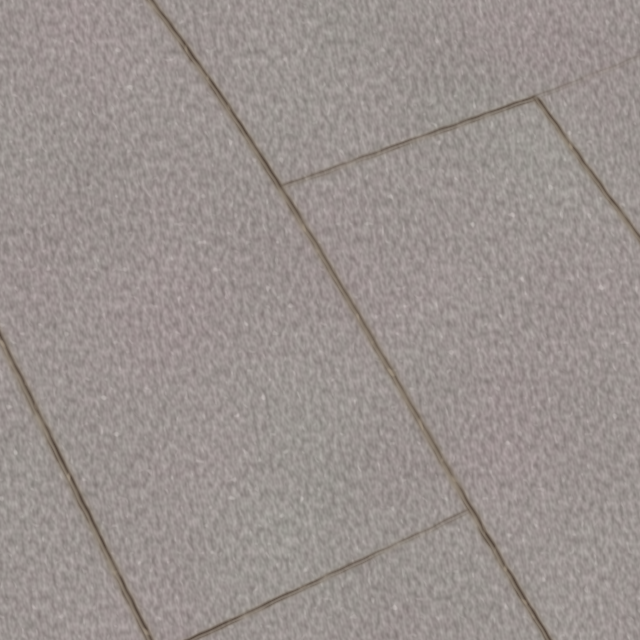
This texture is drawn by a WebGL 2 fragment shader. Its source:

```glsl
#version 300 es
precision highp float;
// Granite paving slabs seen at a slant: three fanning long joints and staggered
// cross joints, laid over a fine streaked grain. Joints are distance functions;
// grain, soft patches and joint wear come from gradient noise.

uniform vec2 u_resolution;
out vec4 fragColor;

const vec3 STONE = vec3(0.604, 0.573, 0.562);
const vec3 SAND  = vec3(0.55, 0.50, 0.43);
const vec3 GAP   = vec3(0.27, 0.22, 0.19);
const vec3 GRIT  = vec3(0.76, 0.70, 0.62);

float hash(vec2 p) {
    vec3 q = fract(vec3(p.xyx) * 0.1031);
    q += dot(q, q.yzx + 33.33);
    return fract((q.x + q.y) * q.z);
}

// Dot product of a random unit gradient with the offset from its corner.
float corner(vec2 cell, vec2 offset) {
    float angle = 6.28318 * hash(cell);
    return dot(vec2(cos(angle), sin(angle)), offset);
}

float gradientNoise(vec2 p) {
    vec2 i = floor(p), f = fract(p);
    vec2 w = f * f * f * (f * (f * 6.0 - 15.0) + 10.0);
    vec2 e = vec2(1.0, 0.0);
    return mix(mix(corner(i, f), corner(i + e, f - e), w.x),
               mix(corner(i + e.yx, f - e.yx), corner(i + 1.0, f - 1.0), w.x), w.y);
}

float fbm(vec2 p) {
    float sum = 0.0, gain = 1.0;
    for (int i = 0; i < 3; i++) {
        sum += gain * gradientNoise(p);
        p = p * 2.03 + 17.0;
        gain *= 0.5;
    }
    return sum;
}

// Horizontal position of long joint number i at height y, slightly bowed.
float jointX(float i, float y) {
    float bow = 0.02 * i * (2.0 - i) - 0.006 * i * (i - 1.0);
    float bump = 6.75 * y * y * (1.0 - y);
    return mix(0.234, -0.262, y) + i * mix(0.624, 0.497, y) + bow * bump;
}

float line(float d, float halfWidth, float blur) {
    return 1.0 - smoothstep(halfWidth - blur, halfWidth + blur, abs(d));
}

// Signed distance across a segment in x, position along it (0 to 1) in y.
vec2 acrossAlong(vec2 p, vec2 a, vec2 b) {
    vec2 dir = b - a, q = p - a;
    return vec2((dir.x * q.y - dir.y * q.x) / length(dir), dot(q, dir) / dot(dir, dir));
}

// Speckled stone with near-vertical streaks, pale crystals and tinted patches.
vec3 granite(vec2 p) {
    vec2 lean = vec2(p.x + 0.16 * p.y, p.y);
    float streak = gradientNoise(lean * vec2(125.0, 68.0));
    float fine = gradientNoise(lean * vec2(215.0, 130.0) + 41.0);
    float crystal = smoothstep(0.33, 0.62, gradientNoise(lean * vec2(92.0, 70.0) + 83.0));
    float patches = fbm(p * 4.0 + 5.0);
    float tint = fbm(p * 3.0 + 29.0) + 0.6 * gradientNoise(p * 55.0 + 11.0);
    vec3 c = STONE + 0.105 * streak + 0.070 * fine + 0.085 * crystal + 0.022 * patches;
    return c + tint * vec3(0.012, -0.008, 0.004);
}

// Lays a sandy seam with a broken dark gap; wear varies with position p.
vec3 addJoint(vec3 c, vec2 p, float d, float width, float sandy, float dark, float pixel) {
    float wear = fbm(p * 22.0 + 7.0);
    d += 0.0018 * gradientNoise(p * 38.0);
    float blur = 0.0022 + pixel;
    c = mix(c, SAND, sandy * exp(-d * d / (width * width)));
    float core = line(d - 0.28 * width, 0.24 * width, blur);
    float edge = line(d + 0.48 * width, 0.14 * width, blur);
    c = mix(c, GAP, dark * core * clamp(0.85 + 0.7 * wear, 0.0, 1.0));
    c = mix(c, GAP, dark * edge * clamp(0.35 + 0.9 * wear, 0.0, 0.8));
    float grit = smoothstep(0.28, 0.5, gradientNoise(p * vec2(60.0, 42.0) + 3.0));
    return mix(c, GRIT, 0.55 * sandy * grit * line(d, 0.4 * width, blur));
}

// Cross joint of column i, rising from height y0 to y1 on its two long joints.
vec3 addCross(vec3 c, vec2 p, float i, float y0, float y1, vec2 fade, float pixel) {
    vec2 s = acrossAlong(p, vec2(jointX(i, y0), y0), vec2(jointX(i + 1.0, y1), y1));
    float inside = smoothstep(-0.01, 0.01, s.y) * (1.0 - smoothstep(0.99, 1.01, s.y));
    float strength = inside * mix(fade.x, fade.y, clamp(s.y, 0.0, 1.0));
    return addJoint(c, p, s.x, 0.0065, 0.65 * strength, strength, pixel);
}

void main() {
    vec2 p = gl_FragCoord.xy / u_resolution;
    float pixel = 0.5 / min(u_resolution.x, u_resolution.y);
    vec3 c = granite(p);

    // Cross joints, weakest toward the far right.
    c = addCross(c, p, 0.0, -0.024, 0.203, vec2(1.0, 0.35), pixel);
    c = addCross(c, p, 1.0, 0.707, 0.848, vec2(0.50, 0.75), pixel);
    c = addCross(c, p, 2.0, 0.848, 1.0, vec2(0.25, 0.10), pixel);

    // Long joints; the middle one is sand-filled halfway, the last stops at a corner.
    for (int k = 0; k < 3; k++) {
        float i = float(k);
        float slope = (jointX(i, p.y + 0.01) - jointX(i, p.y - 0.01)) / 0.02;
        float d = (p.x - jointX(i, p.y)) / sqrt(1.0 + slope * slope);
        float filled = k == 1 ? smoothstep(0.16, 0.3, p.y) * (1.0 - smoothstep(0.6, 0.75, p.y)) : 0.0;
        float shown = k == 2 ? 1.0 - smoothstep(0.842, 0.852, p.y) : 1.0;
        float dark = shown * mix(0.9, 0.55, filled);
        c = addJoint(c, p, d, 0.0085 - 0.001 * i, 0.75 * shown, dark, pixel);
    }
    fragColor = vec4(clamp(c, 0.0, 1.0), 1.0);
}
```
